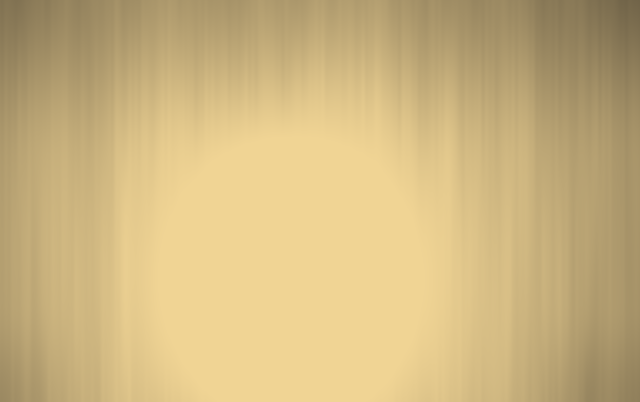
Give the GLSL for this background, as a Shadertoy shader.

```glsl
const vec3 GOLD = vec3(0.94, 0.83, 0.58);
const vec3 UMBER = vec3(0.30, 0.265, 0.20);

float hash(vec2 cell) {
    return fract(sin(dot(cell, vec2(127.1, 311.7))) * 43758.5453);
}

float valueNoise(vec2 p) {
    vec2 cell = floor(p);
    vec2 f = fract(p);
    f = f * f * (3.0 - 2.0 * f);
    float low = mix(hash(cell), hash(cell + vec2(1.0, 0.0)), f.x);
    float high = mix(hash(cell + vec2(0.0, 1.0)), hash(cell + 1.0), f.x);
    return mix(low, high, f.y);
}

// Vertical grain: octaves narrow across x and long along y
float brushedGrain(vec2 p, float frequency, float stretch) {
    float sum = 0.0;
    float weight = 0.5;
    for (int i = 0; i < 4; i++) {
        sum += weight * (valueNoise(vec2(p.x * frequency, p.y * stretch)) - 0.5);
        p += vec2(7.31, 3.17);
        frequency *= 2.1;
        stretch *= 1.15;
        weight *= 0.8;
    }
    return sum;
}

float ellipseRadius(vec2 p, vec2 center, vec2 radii) {
    return length((p - center) / radii);
}

// Light fades outside the glow and further towards the top edge
float glowLight(float radius, float height, float falloff, float topShade) {
    return 1.0 - falloff * (radius - 1.0) - topShade * smoothstep(0.6, 1.0, height);
}

void mainImage(out vec4 fragColor, in vec2 fragCoord) {
    vec2 uv = fragCoord / iResolution.xy;
    vec2 p = uv * vec2(1.593, 1.0);

    // Soft off-center glow
    float radius = ellipseRadius(p, vec2(0.726, 0.305), vec2(0.33, 0.365));
    float light = glowLight(radius, uv.y, 0.195, 0.09);

    // Darker lower corners
    float side = smoothstep(0.3, 0.5, abs(uv.x - 0.47));
    light -= 0.07 * side * smoothstep(0.25, 0.0, uv.y);

    // Streaks appear only outside the flat core
    float grain = brushedGrain(p, 13.0, 1.6);
    light += 0.11 * grain * smoothstep(0.9, 1.5, radius);

    // Flat core from clamping, shade from the remaining loss of light
    float shade = 1.0 - clamp(light, 0.3, 1.0);
    vec3 color = mix(GOLD, UMBER, shade * 1.45);
    fragColor = vec4(color, 1.0);
}
```
